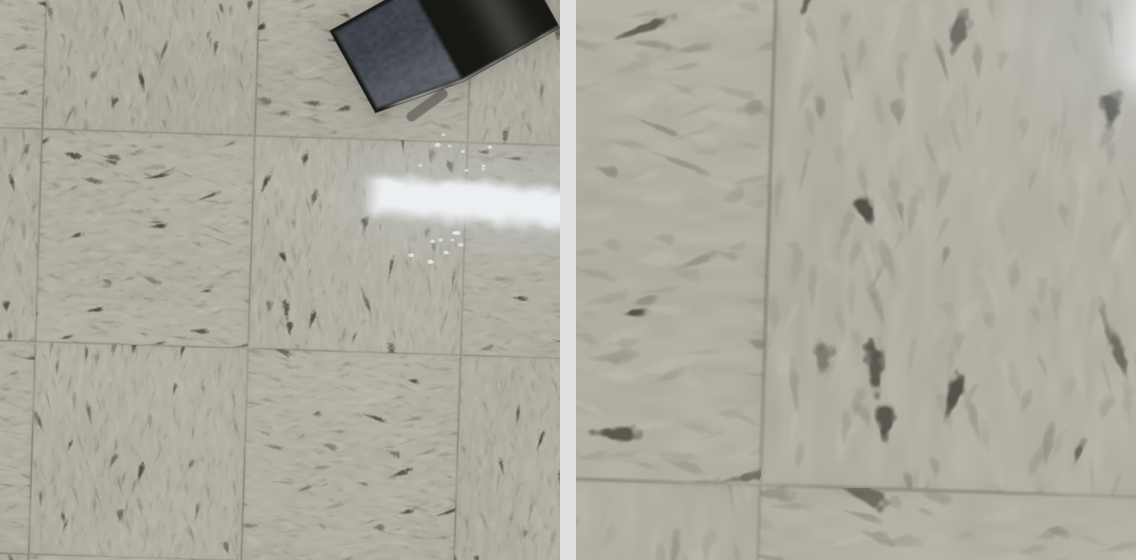
Left, the full canvas; right, a detail of the centre.
Reproduce this texture procedurally as a WebGL 1 fragment shader.

```glsl
precision highp float;
// Worn vinyl floor tiles with alternating flecks, a lamp reflection and a dark box corner.
uniform vec2 u_resolution;

const float TILE = 0.380;                  // tile side in canvas units
const vec2 GRID_ORIGIN = vec2(0.443, 0.378);
const float GRID_TILT = 0.032;             // radians, clockwise
const float SEAM_WIDTH = 0.0018;           // half width
const vec3 FLOOR_COLOR = vec3(0.69, 0.68, 0.63);
const vec3 SEAM_COLOR = vec3(0.50, 0.50, 0.45);
const vec3 FAINT_COLOR = vec3(0.52, 0.52, 0.47);
const vec3 PALE_COLOR = vec3(0.76, 0.75, 0.70);
const vec3 FLECK_COLOR = vec3(0.25, 0.25, 0.22);
const vec3 HALO_COLOR = vec3(0.74, 0.75, 0.75);
const vec3 GLARE_COLOR = vec3(0.94, 0.95, 0.96);
const vec3 PANEL_COLOR = vec3(0.25, 0.27, 0.30);
const vec3 BOX_COLOR = vec3(0.09, 0.09, 0.08);
const vec3 SHEEN_COLOR = vec3(0.24, 0.24, 0.22);
const vec3 RIM_COLOR = vec3(0.70, 0.71, 0.70);
const vec2 BOX_CORNER = vec2(0.5885, 0.945);
const vec2 BOX_AXIS = vec2(0.873, 0.487);

float hash(vec2 p) {
  vec3 q = fract(vec3(p.xyx) * 0.1031);
  q += dot(q, q.yzx + 33.33);
  return fract((q.x + q.y) * q.z);
}

vec2 hash2(vec2 p) { return vec2(hash(p + 11.3), hash(p + 57.9)); }

float noise(vec2 p) {
  vec2 i = floor(p), f = fract(p);
  f = f * f * (3.0 - 2.0 * f);
  return mix(mix(hash(i), hash(i + vec2(1, 0)), f.x),
             mix(hash(i + vec2(0, 1)), hash(i + vec2(1, 1)), f.x), f.y);
}

// Coverage of ragged chips, long along y, scattered on a jittered grid.
float flecks(vec2 q, vec2 seed, float count, float density, vec2 size, float pixel) {
  float cover = 0.0;
  float ragged = noise(q * 90.0 + seed) - 0.5;
  vec2 home = floor(q * count);
  for (int j = -1; j <= 1; j++) {
    for (int i = -1; i <= 1; i++) {
      vec2 cell = home + vec2(i, j);
      vec2 key = cell + seed;
      vec2 r = q - (cell + hash2(key)) / count;
      r.x += r.y * (hash(key + 3.7) - 0.5) * 0.8;
      vec2 extent = size * (0.45 + 0.75 * hash2(key + 21.0));
      extent.x *= 1.0 + 0.4 * clamp(r.y / extent.y, -1.0, 1.0);
      float d = length(r / extent) - 1.0 + 0.7 * ragged;
      float soft = 0.3 + pixel / extent.x;
      float chip = 1.0 - smoothstep(-soft, soft, d);
      float strength = 0.4 + 0.6 * hash(key + 8.1);
      cover = max(cover, chip * strength * step(hash(key + 5.5), density));
    }
  }
  return cover;
}

vec3 tiledFloor(vec2 p, float pixel) {
  vec2 d = p - GRID_ORIGIN;
  vec2 g = vec2(d.x - GRID_TILT * d.y, d.y + GRID_TILT * d.x) / TILE;
  vec2 tile = floor(g), q = fract(g);
  vec2 edge = min(q, 1.0 - q) * TILE;
  // Grain direction turns a quarter from tile to tile.
  if (mod(tile.x + tile.y, 2.0) > 0.5) q = vec2(1.0 - q.y, q.x);
  vec2 seed = tile * 37.0 + 400.0;
  float px = pixel / TILE;

  vec3 color = FLOOR_COLOR + 0.015 * (hash(seed) - 0.5);
  color += 0.035 * (noise(q * vec2(55.0, 18.0) + seed) - 0.5);
  color += 0.025 * (noise(p * 6.0) - 0.5);
  color = mix(color, PALE_COLOR, 0.4 * flecks(q, seed + 90.0, 15.0, 0.5, vec2(0.010, 0.035), px));
  color = mix(color, FAINT_COLOR, 0.35 * flecks(q, seed + 170.0, 20.0, 0.5, vec2(0.007, 0.025), px));
  color = mix(color, FAINT_COLOR, 0.75 * flecks(q, seed + 250.0, 11.0, 0.4, vec2(0.008, 0.030), px));
  color = mix(color, FLECK_COLOR, 0.9 * flecks(q, seed + 330.0, 7.0, 0.34, vec2(0.011, 0.032), px));

  // Thin seams, worn unevenly, with a faint soiled border.
  vec2 line = 1.0 - smoothstep(vec2(0.0), vec2(SEAM_WIDTH + pixel), edge);
  float wear = 0.25 + 0.5 * noise(p * 14.0 + 40.0);
  color = mix(color, SEAM_COLOR, max(line.x, line.y * 0.8) * wear);
  return color - 0.02 * exp(-min(edge.x, edge.y) / 0.006);
}

vec3 addReflection(vec3 color, vec2 p, float pixel) {
  float y = p.y - 0.655 + 0.075 * (p.x - 0.655);
  float halo = exp(-y * y / 0.007) * smoothstep(0.50, 0.76, p.x);
  color = mix(color, HALO_COLOR, 0.65 * halo);
  float ripple = 0.012 * (noise(p * 45.0) - 0.5);
  float band = smoothstep(-0.055, -0.015, y + ripple) * (1.0 - smoothstep(0.018, 0.045, y + ripple));
  color = mix(color, GLARE_COLOR, 0.94 * band * smoothstep(0.640, 0.685, p.x + ripple));
  // Small bright bumps above and below the band.
  for (int i = 0; i < 18; i++) {
    vec2 key = vec2(float(i), 71.0);
    vec2 center = mix(vec2(0.78, 0.55), vec2(0.82, 0.73), mod(float(i), 2.0));
    center += (hash2(key) - 0.5) * vec2(0.14, 0.07);
    float radius = 0.0015 + 0.0025 * hash(key + 2.0);
    float spot = 1.0 - smoothstep(radius - pixel, radius + pixel, length((p - center) * vec2(0.7, 1.0)));
    color = mix(color, GLARE_COLOR, 0.75 * spot);
  }
  return color;
}

vec3 addBox(vec3 color, vec2 p, float pixel) {
  // Grey tab under the box.
  vec2 a = p - vec2(0.735, 0.792), b = vec2(0.055, 0.040);
  float tab = length(a - b * clamp(dot(a, b) / dot(b, b), 0.0, 1.0)) - 0.009;
  color = mix(color, vec3(0.47, 0.47, 0.44), 1.0 - smoothstep(-pixel, pixel, tab));

  vec2 d = p - BOX_CORNER;
  vec2 s = vec2(dot(d, BOX_AXIS), dot(d, vec2(BOX_AXIS.y, -BOX_AXIS.x)));
  float lower = s.y - min(0.168 + 0.17 * s.x, 0.196);
  float box = max(max(-s.x, s.x - 0.362), max(-s.y, lower));
  color *= 1.0 - 0.12 * exp(-max(box, 0.0) / 0.02);

  float grain = noise(p * 130.0) - 0.5;
  vec3 panel = PANEL_COLOR + 0.05 * grain + 0.10 * smoothstep(0.06, 0.17, s.y);
  vec3 side = mix(BOX_COLOR, SHEEN_COLOR, exp(-pow((s.x - 0.278) / 0.035, 2.0)));
  vec3 face = mix(panel, side, smoothstep(0.158, 0.170, s.x));
  face = mix(BOX_COLOR, face, smoothstep(0.002, 0.012, -box));
  float rim = exp(-pow((lower + 0.003) / 0.003, 2.0)) * smoothstep(0.01, 0.05, s.x);
  face = mix(face, RIM_COLOR, rim * (0.35 + 0.5 * noise(p * 40.0)));
  return mix(color, face, 1.0 - smoothstep(-pixel, pixel, box));
}

void main() {
  vec2 p = gl_FragCoord.xy / u_resolution;
  float pixel = 1.0 / min(u_resolution.x, u_resolution.y);
  vec3 color = tiledFloor(p, pixel);
  color = addReflection(color, p, pixel);
  color = addBox(color, p, pixel);
  gl_FragColor = vec4(color, 1.0);
}
```
